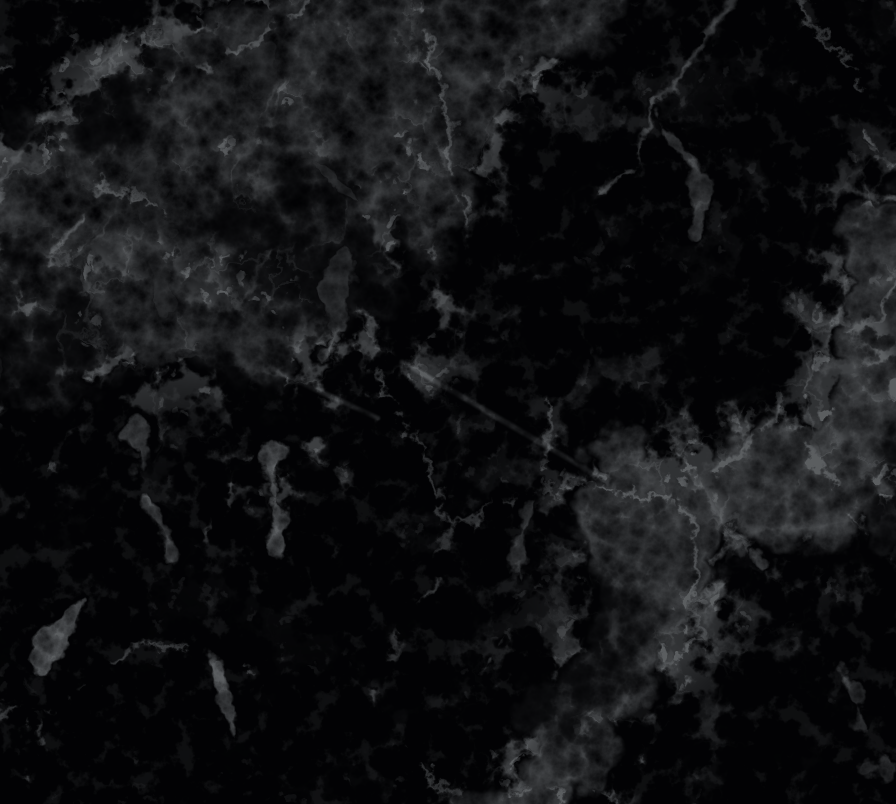
Give the GLSL for this texture, as a Shadertoy shader.

```glsl
const vec3 BLACK = vec3(0.007, 0.008, 0.014);
const vec3 PALE_GREY = vec3(0.31, 0.32, 0.33);

vec2 hash2(vec2 c) {
    vec3 v = fract(c.xyx * vec3(0.1031, 0.1030, 0.0973));
    v += dot(v, v.yzx + 33.33);
    return fract((v.xx + v.yz) * v.zy);
}

// Distances to the nearest and second nearest cell centres
vec2 cells(vec2 p) {
    vec2 id = floor(p), nearest = vec2(9.0);
    for (int y = -1; y <= 1; y++)
    for (int x = -1; x <= 1; x++) {
        vec2 c = id + vec2(x, y);
        float d = length(c + hash2(c + 40.0) - p);
        nearest = d < nearest.x ? vec2(d, nearest.x) : vec2(nearest.x, min(nearest.y, d));
    }
    return nearest;
}

// Layered cellular noise, averaging a little under one half
float mottle(vec2 p) {
    float sum = 0.0, gain = 0.53;
    for (int i = 0; i < 4; i++) {
        sum += gain * cells(p).x;
        p = mat2(1.6, 1.2, -1.2, 1.6) * p + 7.3;
        gain *= 0.5;
    }
    return sum;
}

float crack(vec2 p, float width) {
    vec2 f = cells(p);
    return 1.0 - smoothstep(0.0, width, f.y - f.x);
}

vec2 warp(vec2 p, float amount) {
    float freq = 7.0;
    for (int i = 0; i < 4; i++) {
        p += amount / freq * sin(p.yx * freq + vec2(1.3, 4.1) * float(i + 1));
        freq *= 1.9;
    }
    return p;
}

float halfPlane(vec2 p, vec2 point, vec2 normal) {
    return dot(p - point, normalize(normal));
}

// Segment whose radius swells in the middle by the given amount
float stroke(vec2 p, vec2 a, vec2 b, float radius, float swell) {
    vec2 ab = b - a;
    float h = clamp(dot(p - a, ab) / dot(ab, ab), 0.0, 1.0);
    return length(p - a - ab * h) - radius * (1.0 + swell * sin(3.14159 * h));
}

// Diagonal sheet with straight broken sides
float upperSheet(vec2 p) {
    float d = halfPlane(p, vec2(0.0, 0.80), vec2(-0.53, 0.85));
    d = max(d, halfPlane(p, vec2(0.36, 0.55), vec2(0.73, -0.68)));
    return max(d, halfPlane(p, vec2(0.20, 0.53), vec2(0.1, -1.0)));
}

// Branching body: column, slab, leg and thin tail
float lowerBody(vec2 p) {
    float d = stroke(p, vec2(1.15, 0.65), vec2(1.09, 0.46), 0.10, 0.0);
    d = min(d, stroke(p, vec2(0.79, 0.37), vec2(1.10, 0.41), 0.062, 0.0));
    d = min(d, stroke(p, vec2(0.81, 0.35), vec2(0.82, 0.23), 0.06, 0.1));
    return min(d, stroke(p, vec2(0.79, 0.20), vec2(0.66, 0.0), 0.028, 0.3));
}

// Scattered tapering flecks, mostly steep
float flecks(vec2 p, float fray) {
    vec2 id = floor(p);
    float light = 0.0;
    for (int y = -1; y <= 1; y++)
    for (int x = -1; x <= 1; x++) {
        vec2 c = id + vec2(x, y);
        vec2 place = hash2(c + 11.0), kind = hash2(c + 83.0);
        float angle = mix(1.0, 2.5, kind.y);
        vec2 reach = vec2(cos(angle), sin(angle)) * mix(0.12, 0.42, place.x);
        vec2 mid = c + 0.2 + 0.6 * place;
        float d = stroke(p, mid - reach, mid + reach, 0.010, 2.8 * place.y) + fray;
        light = max(light, step(kind.x, 0.5) * mix(0.55, 1.0, place.y) * smoothstep(0.018, -0.012, d));
    }
    return light;
}

void mainImage(out vec4 fragColor, in vec2 fragCoord) {
    vec2 p = fragCoord / iResolution.y;
    vec2 q = warp(p, 0.10);
    float rough = mottle(q * 9.0) - 0.45;
    float grain = mottle(p * 26.0 + 3.0) - 0.45;
    float fine = mottle(p * 55.0 + 9.0) - 0.45;
    float cloud = mottle(q * 3.2 + 5.0);
    vec2 jag = p + 0.05 * vec2(rough, grain) + 0.02 * fine;

    // Grey bodies with ragged edges and dark hollows
    float upper = upperSheet(q), lower = lowerBody(q);
    float d = min(upper, lower);
    float body = smoothstep(0.014, -0.016, d + rough * 0.20 + grain * 0.06);
    float strength = upper < lower ? 0.42 : 0.60;
    float hollow = mix(0.25, 1.0, smoothstep(0.28, 0.46, cloud + 0.2 * grain));
    float tone = body * hollow * (strength + 0.65 * rough + 0.75 * grain + 0.5 * fine);

    // Webs of fine veins, rims and rubble beside the bodies
    float spill = stroke(q, vec2(0.52, 0.70), vec2(0.36, 0.46), 0.035, 0.5);
    float halo = exp(-13.0 * max(min(d, spill), 0.0));
    float web = 0.24 * crack(jag * 6.0, 0.06) + 0.20 * crack(jag * 14.0 + 2.0, 0.10);
    tone += web * halo * smoothstep(-0.08, 0.10, rough + 0.4 * grain);
    tone += 0.22 * exp(-abs(d) * 110.0) * smoothstep(-0.05, 0.12, grain);
    tone += 0.60 * (1.0 - body) * halo * smoothstep(0.04, 0.17, rough + 0.6 * grain);

    // Broken fissures and straight scratches in the black
    float gap = smoothstep(0.46, 0.54, cloud + 0.7 * grain);
    tone += 0.55 * gap * crack(jag * 3.1 + 1.7, 0.035);
    float scratch = min(stroke(p, vec2(0.50, 0.55), vec2(0.74, 0.41), 0.001, 0.8),
                        stroke(p, vec2(0.34, 0.54), vec2(0.47, 0.48), 0.001, 0.5));
    tone += 0.42 * smoothstep(0.004, -0.001, scratch) * (0.8 + 2.0 * grain);

    // Frayed flecks, crumbs and dust
    float fray = rough * 0.24 + grain * 0.14;
    float fleck = flecks(warp(p, 0.3) * 4.2, fray) * (1.0 - 0.5 * body);
    tone = max(tone, fleck * (0.9 + 1.3 * grain + 0.8 * fine));
    tone += 0.5 * smoothstep(0.20, 0.08, cells(jag * 27.0).x) * smoothstep(0.02, 0.14, rough) * (0.3 + 0.7 * halo);
    tone += 0.16 * smoothstep(0.04, 0.22, grain + 0.4 * fine) * (1.0 - body);

    fragColor = vec4(mix(BLACK, PALE_GREY, clamp(tone, 0.0, 1.15)), 1.0);
}
```
